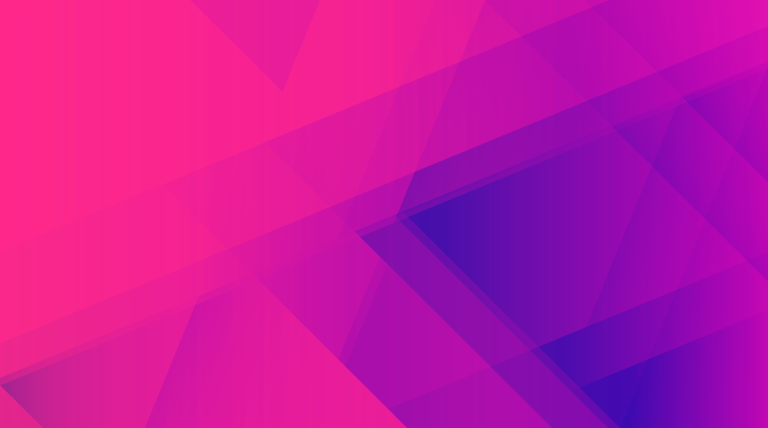
Write a Shadertoy shader that draws this background.

```glsl
// Overlapping translucent diagonal panels, fading from hot pink to deep indigo.

#define ASPECT 1.786       // width of the design, in canvas heights
#define RISE_SLOPE 0.415   // slope of the shallow rising edges
#define STEEP_LEAN 0.407   // sideways lean of the steep edges
#define EDGE_SOFTNESS 0.8  // edge half width, in 1/iResolution.y
#define STREAK_COUNT 70.0
#define STREAK_DEPTH 0.012

float hash(float n) {
    n = fract(n * 0.1031);
    n *= n + 33.33;
    return fract(n * (n + n));
}

// Antialiased half plane: 1 where d is positive
float side(float d) {
    float soft = EDGE_SOFTNESS / iResolution.y;
    return smoothstep(-soft, soft, d);
}

// Half plane with a faint double edge
float doubleSide(float d, float gap) {
    return 0.5 * (side(d) + side(d - gap));
}

// Horizontal ramp between two warmth values
float ramp(float x, float x0, float x1, float v0, float v1) {
    return mix(v0, v1, clamp((x - x0) / (x1 - x0), 0.0, 1.0));
}

// Five evenly spaced warmth values across the width
float spread(float x, float a, float b, float c, float d, float e) {
    float k = x / ASPECT * 4.0;
    float v = mix(a, b, clamp(k, 0.0, 1.0));
    v = mix(v, c, clamp(k - 1.0, 0.0, 1.0));
    v = mix(v, d, clamp(k - 2.0, 0.0, 1.0));
    return mix(v, e, clamp(k - 3.0, 0.0, 1.0));
}

// Shade that starts at an edge and fades away from it
float facet(float d, float depth, float reach) {
    return depth * side(d) * exp(-max(d, 0.0) / reach);
}

// Warmth (0 indigo, 1 pink) to colour, cooler to the right
vec3 palette(float warmth, float x) {
    float pink = pow(clamp((warmth - 0.7) / 0.32, 0.0, 1.0), 1.5);
    pink = mix(pink, 1.0, 0.8 * smoothstep(0.5, 0.0, x));
    float cool = smoothstep(1.0, ASPECT, x);
    float green = 0.06 + 0.10 * pink - 0.035 * cool;
    float blue = mix(0.67 - 0.13 * pink, 0.71, 0.8 * cool);
    return vec3(warmth, green, blue);
}

void mainImage(out vec4 fragColor, in vec2 fragCoord) {
    vec2 p = fragCoord / iResolution.xy * vec2(ASPECT, 1.0);
    float x = p.x;

    // Coordinates across the three families of parallel edges
    float rise = p.y - RISE_SLOPE * x;
    float fall = x + p.y - 1.0;
    float steep = x - STEEP_LEAN * p.y;

    // Rising bands, from the top down
    float warmth = spread(x, 1.0, 0.98, 0.95, 0.84, 0.95);
    float band = spread(x, 0.98, 0.96, 0.87, 0.75, 0.89);
    warmth = mix(warmth, band, side(0.412 - rise));
    band = spread(x, 0.93, 0.93, 0.76, 0.64, 0.86);
    band -= facet(steep - 0.721, 0.15, 0.25);
    warmth = mix(warmth, band, side(0.198 - rise));

    // Shades on the upper bands
    float upper = side(rise - 0.112);
    float top = side(rise - 0.412);
    warmth -= upper * (facet(steep - 0.605, 0.02, 0.2)
                     + facet(steep - 0.721, 0.05, 0.3));
    warmth -= top * 0.05 * side(fall - 0.442) * side(0.337 - steep);
    warmth -= (1.0 - top) * upper * (facet(fall + 0.053, 0.015, 0.3)
                                   + facet(fall - 0.284, 0.025, 0.3));
    warmth += 0.02 * side(-0.344 - steep);

    // Lower left: panels stepping darker toward the centre
    float lower = ramp(x, 0.0, 0.9, 0.88, 0.92);
    lower -= facet(steep - 0.337, 0.09, 0.14);
    lower -= 0.28 * side(fall + 0.9) * exp(-x / 0.11);
    float panel = ramp(x, 0.5, 0.82, 0.87, 0.76);
    float inner = ramp(x, 0.78, 1.15, 0.65, 0.73);
    panel = mix(panel, inner, doubleSide(steep - 0.721, 0.024));
    panel -= 0.05 * side(-0.33 - rise);
    lower = mix(lower, panel, side(fall + 0.053));
    panel = ramp(x, 0.85, 1.25, 0.51, 0.59);
    panel -= 0.06 * side(-0.33 - rise);
    lower = mix(lower, panel, side(fall - 0.284));

    // Lower right: indigo wedge and the two bands under it
    float wedge = ramp(x, 1.02, 1.50, 0.28, 0.63);
    wedge += ramp(x, 1.50, ASPECT, 0.0, 0.18);
    wedge -= facet(steep - 1.267, 0.06, 0.15);
    wedge = mix(wedge, ramp(x, 1.32, ASPECT, 0.30, 0.78), side(-0.33 - rise));
    wedge = mix(wedge, ramp(x, 1.46, ASPECT, 0.27, 0.76), side(-0.465 - rise));
    lower = mix(lower, wedge, doubleSide(fall - 0.414, 0.028));
    warmth = mix(warmth, lower, doubleSide(0.117 - rise, 0.018));

    // Falling and steep shades crossing the right side
    float depth = mix(0.09, 0.04, upper);
    warmth -= facet(fall - 1.128, depth, 0.2);
    warmth -= facet(fall - 1.36, depth, 0.2);
    warmth -= facet(steep - 1.442, 0.035, 0.15);

    // Faint vertical streaks
    warmth += STREAK_DEPTH * (hash(floor(x * STREAK_COUNT) + 7.0) - 0.5);

    fragColor = vec4(palette(clamp(warmth, 0.0, 1.0), x), 1.0);
}
```
